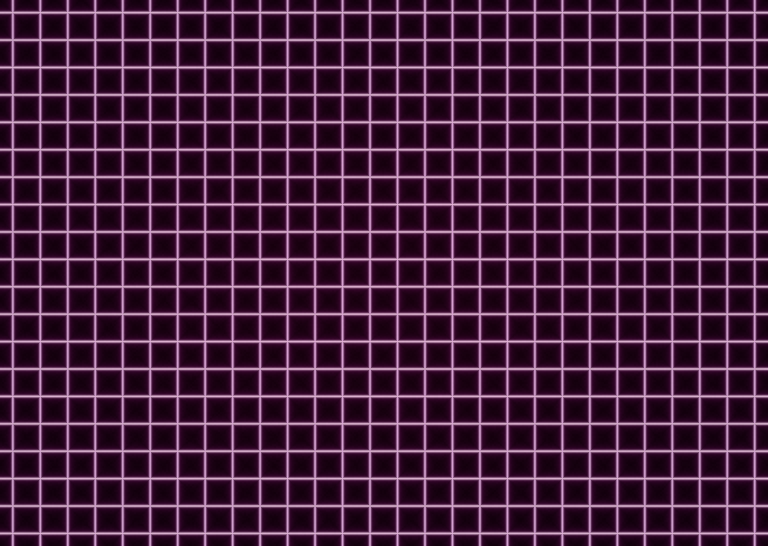
Give the GLSL for this pattern, as a Shadertoy shader.

```glsl
// A neon wire grid: thin pale-pink lines on near-black plum cells.
// Each line is a Gaussian core over an exponential halo of its distance,
// with a faint warm centre, slight per-cell variation and fine grain.

const vec2 CELL_COUNT = vec2(27.95, 19.92);    // cells across and down
const vec2 FIRST_LINE = vec2(0.0167, 0.0230);  // first lines, as part of the canvas
const float CORE_RADIUS = 0.0515;              // in cells
const float HALO_RADIUS = 0.14;                // in cells
const vec3 CELL_COLOR = vec3(0.070, 0.000, 0.045);
const vec3 HALO_COLOR = vec3(0.240, 0.030, 0.220);
const vec3 ROW_COLOR = vec3(0.550, 0.660, 0.550);     // added by horizontal lines
const vec3 COLUMN_COLOR = vec3(0.525, 0.600, 0.555);  // added by vertical lines
const vec3 CENTRE_TINT = vec3(0.025, 0.000, 0.006);
const float CELL_VARIATION = 0.06;
const float GRAIN_AMOUNT = 0.012;
const vec2 GRAIN_COUNT = vec2(384.0, 273.0);

float hash(vec2 p) {
    return fract(sin(dot(p, vec2(127.1, 311.7))) * 43758.5453);
}

void mainImage(out vec4 fragColor, in vec2 fragCoord) {
    vec2 uv = fragCoord / iResolution.xy;
    vec2 grid = (uv - FIRST_LINE) * CELL_COUNT;

    // Distance to the nearest vertical (x) and horizontal (y) line, in cells
    vec2 lineDist = abs(fract(grid + 0.5) - 0.5);
    float nearest = min(lineDist.x, lineDist.y);

    // Bright cores, never thinner than a pixel can show
    vec2 pixel = CELL_COUNT / iResolution.xy;
    vec2 radius = max(vec2(CORE_RADIUS), 0.75 * pixel);
    vec2 core = exp(-lineDist * lineDist / (radius * radius));
    vec3 lines = max(core.x * COLUMN_COLOR, core.y * ROW_COLOR);

    // Halo spilling into each cell
    float cellGain = 1.0 + CELL_VARIATION * (hash(floor(grid)) - 0.5);
    vec3 halo = HALO_COLOR * exp(-nearest / HALO_RADIUS) * cellGain;

    // Warmer middle, cooler and darker rim
    vec2 fromCentre = (uv - vec2(0.48, 0.5)) * 2.0;
    float warmth = exp(-1.5 * dot(fromCentre, fromCentre)) - 0.4;

    float grain = GRAIN_AMOUNT * (hash(floor(uv * GRAIN_COUNT)) - 0.5);
    vec3 color = CELL_COLOR + halo + lines + CENTRE_TINT * warmth
               + grain * vec3(1.0, 0.4, 1.0);
    fragColor = vec4(clamp(color, 0.0, 1.0), 1.0);
}
```
